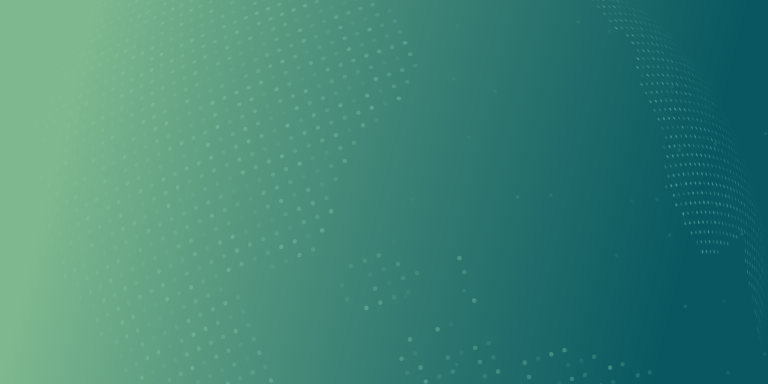
A Shadertoy shader for this background:

```glsl
// A slanted green to teal gradient carrying two dotted globes and faint specks.
// Each globe is a tilted sphere with a latitude/longitude lattice of dots; a dot
// is lit when its centre, projected back to the canvas, lies on a land shape.

const vec3 LIGHT_GREEN = vec3(0.49, 0.72, 0.56);
const vec3 DEEP_TEAL = vec3(0.037, 0.347, 0.38);
const vec3 MINT = vec3(0.54, 0.82, 0.69);
const vec3 PALE_AQUA = vec3(0.50, 0.80, 0.76);

const int CORNERS = 14;
const vec2 WEST_LAND[CORNERS] = vec2[CORNERS](
    vec2(-0.2, 1.1), vec2(0.92, 1.1), vec2(1.1, 0.86), vec2(1.03, 0.72),
    vec2(0.9, 0.58), vec2(0.87, 0.45), vec2(0.82, 0.33), vec2(0.6, 0.28),
    vec2(0.66, 0.12), vec2(0.78, -0.1), vec2(0.42, -0.1), vec2(0.15, 0.3),
    vec2(0.1, 0.5), vec2(-0.2, 0.6));
const vec2 EAST_LAND[CORNERS] = vec2[CORNERS](
    vec2(1.5, 1.1), vec2(1.53, 1.0), vec2(1.645, 0.885), vec2(1.655, 0.85),
    vec2(1.67, 0.76), vec2(1.72, 0.66), vec2(1.73, 0.52), vec2(1.77, 0.44),
    vec2(1.835, 0.315), vec2(1.94, 0.39), vec2(1.94, 0.32), vec2(1.98, 0.1),
    vec2(2.1, 0.1), vec2(2.1, 1.1));

float hash(vec2 p) {
    vec3 h = fract(vec3(p.xyx) * 0.1031);
    h += dot(h, h.yzx + 33.33);
    return fract((h.x + h.y) * h.z);
}

mat2 rotation(float angle) {
    float c = cos(angle), s = sin(angle);
    return mat2(c, s, -s, c);
}

// Even-odd test of a point against a polygon
bool insideLand(vec2 p, vec2 land[CORNERS]) {
    bool inside = false;
    for (int i = 0; i < CORNERS; i++) {
        vec2 a = land[i], b = land[(i + 1) % CORNERS];
        if ((a.y > p.y) != (b.y > p.y) &&
            p.x < a.x + (b.x - a.x) * (p.y - a.y) / (b.y - a.y)) inside = !inside;
    }
    return inside;
}

bool insideEllipse(vec2 p, vec2 center, vec2 radii) {
    return length((p - center) / radii) < 1.0;
}

// Small islands below the western land
bool insideIslands(vec2 p) {
    vec2 chain = p - vec2(1.226, 0.25);
    chain.x += chain.y * 0.35;
    return insideEllipse(p, vec2(0.98, 0.265), vec2(0.13, 0.075))
        || insideEllipse(chain, vec2(0.0), vec2(0.024, 0.095))
        || insideEllipse(p, vec2(1.17, 0.05), vec2(0.13, 0.11))
        || insideEllipse(p, vec2(1.42, 0.04), vec2(0.11, 0.065))
        || insideEllipse(p, vec2(1.6, 0.03), vec2(0.10, 0.06));
}

// Dot coverage on a sphere; tilt is (roll, pitch). Gives lattice cell and place
float globeDots(vec2 p, vec2 center, float radius, vec2 tilt, float spacing,
                float dotSize, float pixel, out vec2 cell, out vec2 place) {
    mat2 roll = rotation(tilt.x), pitch = rotation(tilt.y);
    vec2 q = ((p - center) / radius) * roll;
    cell = vec2(0.0);
    place = vec2(-9.0);
    float depth = 1.0 - dot(q, q);
    if (depth <= 0.0) return 0.0;
    depth = sqrt(depth);

    // Surface point to longitude and latitude
    vec2 yz = pitch * vec2(q.y, depth);
    vec2 grid = vec2(atan(q.x, yz.y), asin(clamp(yz.x, -1.0, 1.0))) / spacing;
    cell = floor(grid);

    // Dot centre back to the canvas
    vec2 angle = (cell + 0.5) * spacing;
    vec2 centerYZ = vec2(sin(angle.y), cos(angle.y) * cos(angle.x)) * pitch;
    place = center + radius * (roll * vec2(cos(angle.y) * sin(angle.x), centerYZ.x));

    // Dots soften and fade toward the rim
    vec2 offset = (grid - cell - 0.5) * vec2(cos(angle.y), 1.0);
    float blur = min(0.6 * pixel / (radius * spacing * max(depth, 0.2)), 0.3);
    float fade = smoothstep(0.0, 0.5, depth);
    return fade * (1.0 - smoothstep(dotSize - blur, dotSize + blur, length(offset)));
}

// One faint speck at a random place in some cells
float specks(vec2 p, float size, float pixel) {
    vec2 cell = floor(p / size);
    vec2 jitter = 0.2 + 0.6 * vec2(hash(cell + 11.0), hash(cell + 47.0));
    float d = length(p - (cell + jitter) * size);
    float lit = step(0.45, hash(cell + 83.0)) * (0.3 + 0.7 * hash(cell + 5.0));
    return lit * (1.0 - smoothstep(0.004 - pixel, 0.004 + pixel, d));
}

void mainImage(out vec4 fragColor, in vec2 fragCoord) {
    float pixel = 1.0 / iResolution.y;
    vec2 p = fragCoord * pixel;

    // Slanted background, falling a little faster at the light end
    float slope = clamp((p.x - 0.25 * p.y) / 1.695, 0.0, 1.0);
    slope += 0.16 * slope * (1.0 - slope);
    vec3 color = mix(LIGHT_GREEN, DEEP_TEAL, slope);
    color = mix(color, MINT, 0.18 * specks(p, 0.14, pixel) * smoothstep(0.9, 1.2, p.x));

    // Large western dots of uneven brightness
    vec2 cell, place;
    float dots = globeDots(p, vec2(1.12, 0.14), 1.25, vec2(0.35, 0.2), 0.0313, 0.15,
                           pixel, cell, place);
    float shine = mix(0.06, 0.36, hash(cell + 200.0)) * smoothstep(-0.2, 0.5, p.x);
    bool island = insideIslands(place) && hash(cell + 320.0) > 0.25;
    if (island || insideLand(place, WEST_LAND)) color = mix(color, MINT, dots * shine);

    // Fine eastern dots gathering at the rim
    dots = globeDots(p, vec2(1.003, 0.255), 0.997, vec2(0.75, 0.4), 0.026, 0.15,
                     pixel, cell, place);
    shine = mix(0.15, 0.5, hash(cell + 500.0));
    if (insideLand(place, EAST_LAND)) color = mix(color, PALE_AQUA, dots * shine);

    fragColor = vec4(color, 1.0);
}
```
